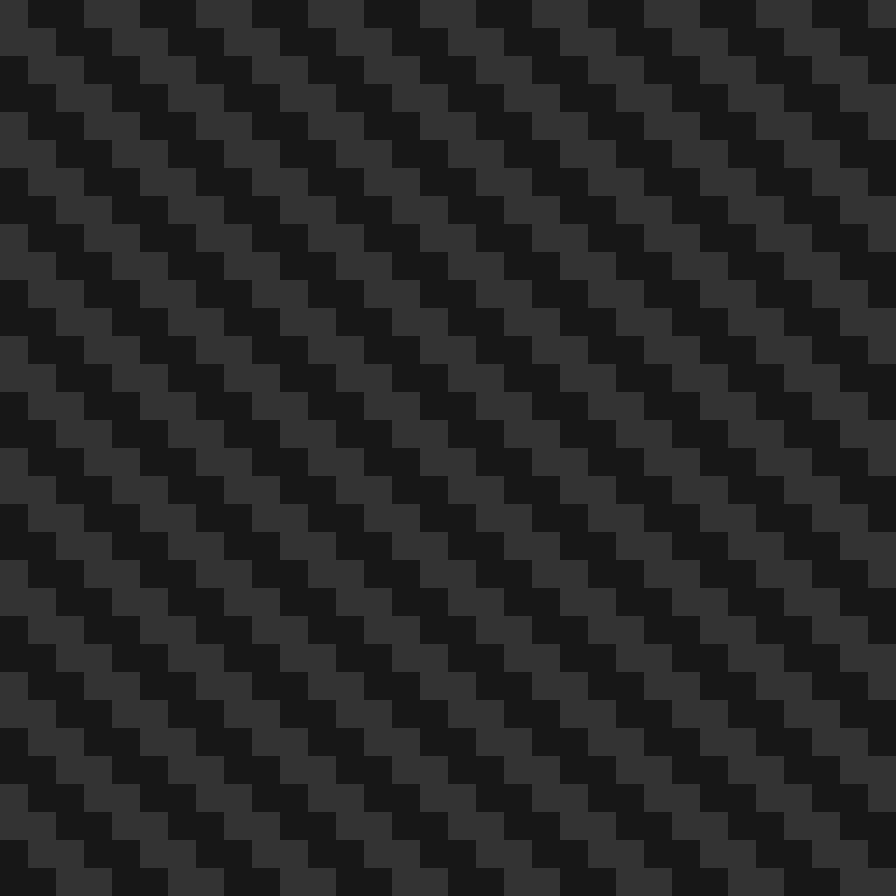
Write a Shadertoy shader that draws this pattern.

```glsl
// Dark two-tone twill weave: square cells stepping down to the right in diagonal stairs.

const float REPEATS = 8.0;           // weave repeats across and down
const float CELLS_PER_REPEAT = 4.0;  // cells in one repeat
const float DARK_CELLS = 2.0;        // dark cells in each repeat, the rest are light
const vec3 DARK_COLOR = vec3(0.09);
const vec3 LIGHT_COLOR = vec3(0.20);

// 1 on a light cell, 0 on a dark one; each row shifts the run by one cell
float twillCell(vec2 cell) {
    float position = mod(cell.x + cell.y, CELLS_PER_REPEAT);
    return step(DARK_CELLS - 0.5, position);
}

// Weave with cell borders smoothed over one pixel
float twill(vec2 gridPos, vec2 pixelSize) {
    vec2 centered = gridPos - 0.5;
    vec2 cell = floor(centered);
    vec2 blend = clamp((fract(centered) - 0.5) / pixelSize + 0.5, 0.0, 1.0);
    float lower = mix(twillCell(cell), twillCell(cell + vec2(1.0, 0.0)), blend.x);
    float upper = mix(twillCell(cell + vec2(0.0, 1.0)), twillCell(cell + 1.0), blend.x);
    return mix(lower, upper, blend.y);
}

void mainImage(out vec4 fragColor, in vec2 fragCoord) {
    // Canvas to cell units
    vec2 pixelSize = REPEATS * CELLS_PER_REPEAT / iResolution.xy;
    float light = twill(fragCoord * pixelSize, pixelSize);
    fragColor = vec4(mix(DARK_COLOR, LIGHT_COLOR, light), 1.0);
}
```
